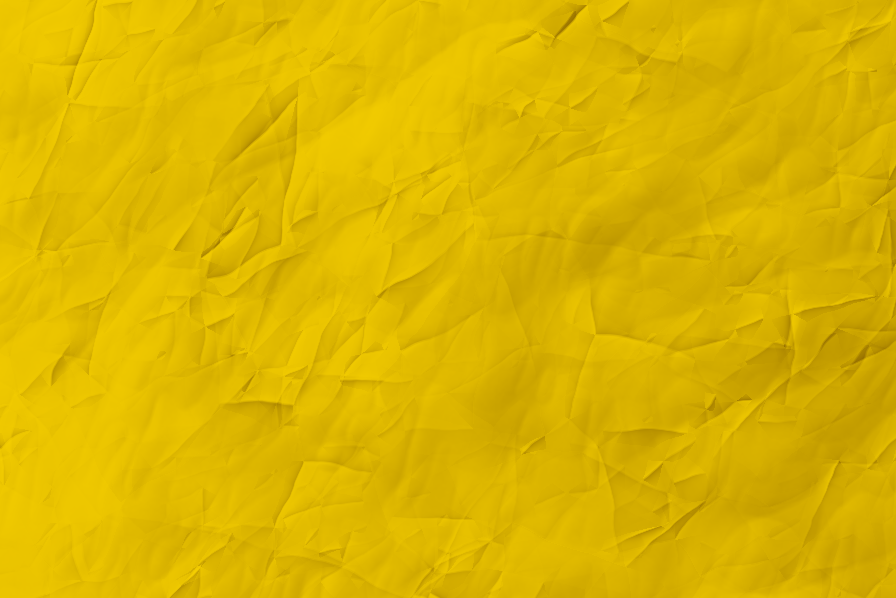
A WebGL 2 fragment shader for this texture:

```glsl
#version 300 es
precision highp float;
// Draws a sheet of crumpled yellow paper lit softly from the upper left.

uniform vec2 u_resolution;
out vec4 fragColor;

const vec2 LIGHT_DIR = vec2(-0.6, 0.8);

float hash(vec2 p) {
    return fract(sin(dot(p, vec2(127.1, 311.7))) * 43758.5453);
}

vec2 hash2(vec2 p) {
    return vec2(hash(p), hash(p + 37.7));
}

float noise(vec2 p) {
    vec2 cell = floor(p);
    vec2 f = fract(p);
    f = f * f * (3.0 - 2.0 * f);
    float low = mix(hash(cell), hash(cell + vec2(1.0, 0.0)), f.x);
    float high = mix(hash(cell + vec2(0.0, 1.0)), hash(cell + vec2(1.0)), f.x);
    return mix(low, high, f.y);
}

float fbm(vec2 p) {
    float sum = 0.0;
    float weight = 0.5;
    for (int i = 0; i < 4; i++) {
        sum += weight * noise(p);
        p = p * 2.03 + 11.3;
        weight *= 0.5;
    }
    return sum;
}

mat2 rotation(float angle) {
    float c = cos(angle);
    float s = sin(angle);
    return mat2(c, -s, s, c);
}

// Bends straight folds into slightly wandering ones.
vec2 warp(vec2 p, float frequency, float amount) {
    vec2 q = p * frequency;
    return p + amount * (vec2(fbm(q), fbm(q + 51.9)) - 0.5);
}

// Height of soft sharp-crested folds, drawn out along a rising diagonal.
float ridges(vec2 p) {
    float height = 0.0;
    float frequency = 5.0;
    for (int i = 0; i < 3; i++) {
        vec2 q = rotation(0.55 + 0.35 * float(i)) * p * vec2(0.7, 1.3);
        height += abs(noise(q * frequency + 19.0) - 0.5) / frequency;
        frequency *= 2.1;
    }
    return height;
}

// Shading of one layer of folds: x = flat facet tone, y = crease relief.
vec2 foldLayer(vec2 p, float scale, float angle, float seed, float pixel) {
    mat2 turn = rotation(angle);
    vec2 q = turn * p * vec2(0.8, 1.2) * scale + seed;
    vec2 light = turn * LIGHT_DIR;
    vec2 base = floor(q);

    // Nearest two facet centres, relative to q
    float nearDist = 1e3, nextDist = 1e3;
    vec2 nearPos = vec2(0.0), nextPos = vec2(1.0);
    vec2 nearId = base, nextId = base;
    for (int i = 0; i < 9; i++) {
        vec2 id = base + vec2(i % 3, i / 3) - 1.0;
        vec2 pos = id + 0.05 + 0.9 * hash2(id) - q;
        float dist = dot(pos, pos);
        if (dist < nearDist) {
            nextDist = nearDist; nextPos = nearPos; nextId = nearId;
            nearDist = dist; nearPos = pos; nearId = id;
        } else if (dist < nextDist) {
            nextDist = dist; nextPos = pos; nextId = id;
        }
    }
    vec2 across = normalize(nextPos - nearPos);
    float edge = max(dot(0.5 * (nearPos + nextPos), across), 0.0);

    // Facet tones meet halfway at the fold; each is gently curved
    float own = 2.0 * hash(nearId + 5.3) - 1.0;
    float other = 2.0 * hash(nextId + 5.3) - 1.0;
    float tone = mix(own, 0.5 * (own + other), exp(-edge / 0.12));
    tone += dot(hash2(nearId + 9.1) - 0.5, nearPos) * 1.5;

    // Folds are ridges or valleys of varying strength, lit on one side
    float pick = 2.0 * hash(nearId + nextId + 3.7) - 1.0;
    float core = 0.6 * exp(-edge / (0.005 * scale));
    float skirt = 0.4 * exp(-edge / (0.02 * scale));
    float relief = pick * abs(pick) * dot(across, light) * (core + skirt);
    return vec2(tone, relief * smoothstep(0.0, 1.2 * pixel * scale, edge));
}

void main() {
    vec2 uv = gl_FragCoord.xy / u_resolution;
    vec2 p = gl_FragCoord.xy / u_resolution.y;
    float pixel = 1.0 / u_resolution.y;
    vec2 bent = warp(warp(p, 2.2, 0.16), 11.0, 0.018);

    // Four sizes of fold, mostly rising to the right
    vec2 large = foldLayer(bent, 3.4, 0.62, 4.0, pixel);
    vec2 medium = foldLayer(bent, 6.0, 1.3, 23.0, pixel);
    vec2 small = foldLayer(bent, 9.5, 0.4, 61.0, pixel);
    vec2 tiny = foldLayer(bent, 17.0, 0.85, 97.0, pixel);

    // Creases gather in patches and fade along their length
    float patches = smoothstep(0.3, 0.6, fbm(p * 4.3 + 31.0));
    float fade = mix(0.3, 1.3, smoothstep(0.25, 0.75, noise(p * 9.0 + 43.0)));
    float relief = 0.10 * large.y + 0.13 * medium.y
                 + mix(0.3, 1.0, patches) * (0.15 * small.y + 0.11 * tiny.y);
    relief *= fade * (relief < 0.0 ? 1.45 : 0.8);

    // Soft slopes between the creases
    vec2 offset = 0.005 * LIGHT_DIR;
    float slope = (ridges(bent - offset) - ridges(bent + offset)) / 0.01;
    float facets = 0.023 * large.x + 0.024 * medium.x + 0.018 * small.x
                 + 0.009 * tiny.x * patches + 0.020 * slope;
    float falloff = 0.923 - 0.08 * uv.x - 0.02 * (1.0 - uv.y);
    float undulation = 0.05 * (fbm(bent * 5.0 + 17.0) - 0.47);
    float grain = 0.006 * (noise(p * 170.0) - 0.5);

    float level = falloff + facets + relief + undulation + grain;
    level = min(level, 0.915 + 0.4 * (level - 0.915));
    level = clamp(level, 0.42, 0.97);
    fragColor = vec4(level, level - 0.15, max(0.0, level - 0.95), 1.0);
}
```
